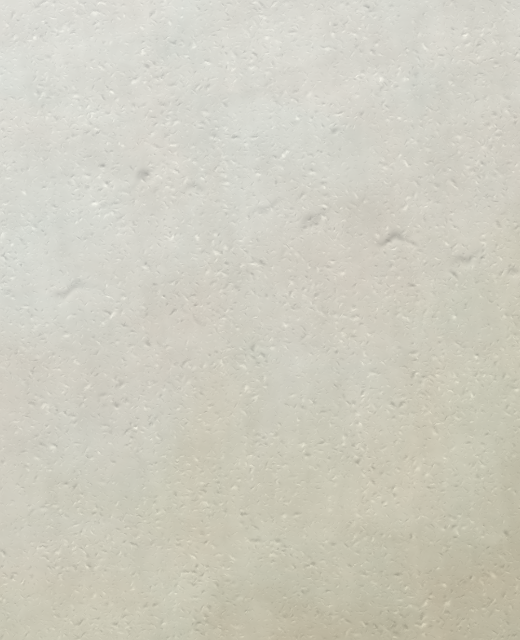
This texture is drawn by a Shadertoy shader. Its source:

```glsl
// Pale, softly lit plaster with fine embossed grit and a few shallow dents.

const vec3 GLOW  = vec3(0.87, 0.87, 0.845);
const vec3 LIGHT = vec3(0.845, 0.845, 0.815);
const vec3 STONE = vec3(0.815, 0.805, 0.763);
const vec3 SAND  = vec3(0.79, 0.78, 0.71);
const vec3 SHADE = vec3(0.735, 0.715, 0.63);

vec3 hash3(vec2 p, float seed) {
    vec3 q = fract(vec3(p.xyx + seed) * vec3(0.1031, 0.1030, 0.0973));
    q += dot(q, q.yxz + 33.33);
    return fract((q.xxy + q.yzz) * q.zyx);
}

vec2 turn(vec2 p, float angle) {
    float c = cos(angle), s = sin(angle);
    return vec2(c * p.x + s * p.y, c * p.y - s * p.x);
}

// Layered, warped sines: a smooth cloud in about -1..1
float cloud(vec2 p, float seed) {
    float sum = 0.0, weight = 0.5;
    p += seed;
    for (int i = 0; i < 4; i++) {
        p = turn(p, 1.1) + 0.6 * sin(p.yx * 1.3 + seed);
        sum += weight * sin(p.x) * cos(p.y * 1.2 + seed);
        p *= 1.8;
        weight *= 0.6;
    }
    return sum;
}

// Soft oval with one lit and one shadowed flank
float relief(vec2 p, float angle, vec2 size, float bias) {
    vec2 q = turn(p, angle) / size;
    return exp(-dot(q, q)) * (bias - 1.7 * q.y);
}

// Cellular scatter of small tilted flecks
float flecks(vec2 p, float cells, float density, float seed) {
    p *= cells;
    vec2 home = floor(p);
    float sum = 0.0;
    for (int y = -1; y <= 1; y++) {
        for (int x = -1; x <= 1; x++) {
            vec2 id = home + vec2(x, y);
            vec3 place = hash3(id, seed);
            vec3 form = hash3(id, seed + 41.7);
            float present = smoothstep(0.0, 0.15, density - place.z);
            vec2 size = vec2(mix(0.18, 0.42, form.x), mix(0.14, 0.24, form.y));
            float angle = mix(-1.0, 1.1, form.z);
            float bias = 1.6 * (fract(form.x * 7.3) - 0.5);
            float strength = mix(0.3, 1.0, fract(form.z * 5.7));
            sum += present * strength
                 * relief(p - id - 0.15 - 0.7 * place.xy, angle, size, bias);
        }
    }
    return sum;
}

// Larger hollows, spread over the upper middle of the wall
float dents(vec2 p, float aspect) {
    float sum = 0.0;
    for (int i = 0; i < 8; i++) {
        float n = float(i);
        vec3 form = hash3(vec2(n, 3.0), 12.0);
        vec2 centre = vec2(aspect * fract(0.28 + n * 0.618),
                           0.54 + 0.21 * fract(0.87 + n * 0.382));
        vec2 size = mix(vec2(0.012, 0.004), vec2(0.026, 0.009), form.x);
        vec2 q = p - centre;
        q += 0.004 * sin(q.yx * 170.0 + n);
        sum += mix(0.35, 0.9, form.y)
             * relief(q, mix(0.15, 0.8, form.z), size, -0.7);
    }
    return sum;
}

// Light at the upper left fading to warm shade at the lower right
vec3 wallColour(float s) {
    vec3 c = mix(GLOW, LIGHT, smoothstep(0.0, 0.24, s));
    c = mix(c, STONE, smoothstep(0.24, 0.48, s));
    c = mix(c, SAND, smoothstep(0.48, 0.72, s));
    return mix(c, SHADE, smoothstep(0.72, 0.95, s));
}

void mainImage(out vec4 fragColor, in vec2 fragCoord) {
    vec2 p = fragCoord / iResolution.y;
    float aspect = iResolution.x / iResolution.y;

    // Broad light and faint tint patches
    float fade = 0.7 * (1.0 - p.y) + 0.3 * p.x / aspect;
    fade += 0.08 * cloud(p * 9.0, 2.3);
    vec3 colour = wallColour(fade);
    colour += 0.008 * cloud(p * 13.0, 7.4) * vec3(1.0, -0.4, -0.7);

    // Uneven trowelling, from hand-sized down to grain-sized
    colour += 0.016 * cloud(p * 34.0, 5.1) + 0.013 * cloud(p * 110.0, 1.6);

    // Low horizontal swells, strongest towards the top
    float swell = cloud(turn(p, 0.2) * vec2(13.0, 42.0), 3.7);
    colour += 0.014 * swell * smoothstep(0.4, 0.75, p.y);

    // Grit in three sizes, ragged and gathered into loose clusters
    float cluster = cloud(p * 26.0, 9.2);
    vec2 ragged = p + 0.0022 * vec2(cloud(p * 230.0, 6.3), cloud(p * 230.0, 8.8));
    float grit = 0.092 * flecks(ragged, 64.0, 0.3 + 0.4 * cluster, 4.0);
    grit += 0.075 * flecks(ragged + 0.37, 100.0, 0.45 + 0.4 * cluster, 19.0);
    grit += 0.038 * flecks(ragged + 0.71, 145.0, 0.9 + 0.4 * cluster, 57.0);
    colour += grit * vec3(1.0, 0.99, 0.94);

    // Dents with a grey shadow
    colour += 0.1 * dents(p, aspect) * vec3(1.0, 0.98, 0.93);

    fragColor = vec4(clamp(colour, 0.0, 1.0), 1.0);
}
```
